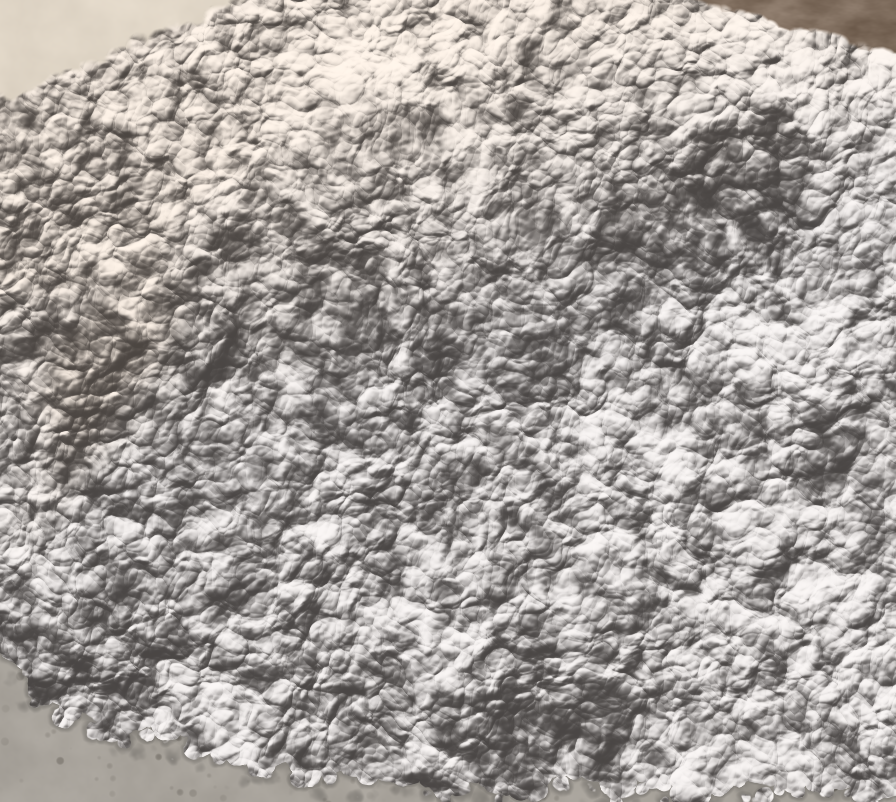
Write a WebGL 1 fragment shader that draws this texture.

```glsl
precision highp float;
// A heap of pale crumbly powder, fine at the top and lumpy below, on a grey floor.
uniform vec2 u_resolution;

float hash(vec2 p) { return fract(sin(dot(p, vec2(127.1, 311.7))) * 43758.55); }

float noise(vec2 p) {
  vec2 i = floor(p), f = fract(p);
  f = f * f * (3.0 - 2.0 * f);
  return mix(mix(hash(i), hash(i + vec2(1, 0)), f.x),
             mix(hash(i + vec2(0, 1)), hash(i + vec2(1, 1)), f.x), f.y);
}

vec2 turn(vec2 p, float angle) {
  float c = cos(angle), s = sin(angle);
  return vec2(c * p.x + s * p.y, c * p.y - s * p.x);
}

float fbm(vec2 p) {
  float sum = 0.0, amp = 0.5;
  for (int i = 0; i < 4; i++) {
    p = turn(p, 0.7) + 7.3;
    sum += amp * noise(p);
    p *= 2.0;
    amp *= 0.5;
  }
  return sum;
}

// Rounded clods of uneven size, one per cell
float clods(vec2 p) {
  vec2 cell = floor(p);
  float top = 0.0;
  for (int y = -1; y <= 1; y++) {
    for (int x = -1; x <= 1; x++) {
      vec2 c = cell + vec2(x, y);
      vec2 d = c + vec2(hash(c), hash(c + 41.3)) - p;
      float radius = mix(0.4, 1.0, hash(c + 17.9));
      top = max(top, radius - dot(d, d) / radius);
    }
  }
  return top;
}

// Small sideways shifts that break up the round outlines
vec2 crumble(vec2 p) {
  vec2 w = p + 0.025 * (vec2(noise(p * 9.0), noise(p * 9.0 + 31.0)) - 0.5);
  return w + 0.012 * (vec2(noise(turn(p, 0.5) * 45.0), noise(turn(p, 0.9) * 45.0 + 53.0)) - 0.5);
}

// Surface relief: each layer is divided by its frequency to balance the slopes
float relief(vec2 p) {
  float low = 1.0 - smoothstep(0.3, 0.75, p.y + 0.12 * sin(p.x * 5.0));
  float coarse = smoothstep(0.3, 0.7, noise(p * 6.0 + 3.0));
  vec2 w = crumble(p);
  float h = 0.8 * noise(turn(w, 0.6) * 5.0) / 5.0;
  h += mix(0.1, 0.45, low) * clods(turn(w, 0.4) * vec2(12.0, 9.0)) / 11.0;
  h += mix(0.25, 0.6, low * coarse) * clods(turn(w, 1.0) * 23.0 + 5.0) / 23.0;
  h += mix(0.65, 0.45, coarse) * clods(turn(w, 0.3) * 48.0 + 9.0) / 48.0;
  h += 0.45 * clods(turn(w, 0.8) * 90.0) / 90.0;
  h += 0.8 * noise(turn(w, 0.5) * 105.0) / 105.0;
  h += 0.8 * noise(turn(p, 1.1) * 180.0) / 180.0;
  return h;
}

// Soft oval patch, turned by an angle
float patchAt(vec2 p, vec2 center, vec2 size, float angle) {
  vec2 d = turn(p - center, angle) / size;
  return exp(-dot(d, d));
}

void main() {
  vec2 uv = gl_FragCoord.xy / u_resolution;
  vec2 p = gl_FragCoord.xy / u_resolution.y;
  vec2 lightDir = normalize(vec2(-0.35, 0.94));

  // Slope lighting with short thrown shadows
  float h = relief(p);
  float slope = (h - relief(p + lightDir * 0.0022)) / 0.0022;
  float shade = smoothstep(0.002, 0.02, relief(p + lightDir * 0.013) - h);
  float tone = 0.85 * slope - 0.55 * shade + 0.2;

  // Dark pits and creases between the grains
  vec2 w = crumble(p);
  tone += 3.4 * (fbm(w * 36.0) - 0.47) + 1.1 * (clods(turn(w, 0.3) * 48.0 + 9.0) - 0.6);

  // Broad hollows, narrow gaps and brighter shoulders
  vec2 bent = p + 0.09 * (vec2(fbm(p * 9.0), fbm(p * 9.0 + 20.0)) - 0.47);
  float hollow = patchAt(bent, vec2(0.11, 0.75), vec2(0.13, 0.06), 0.5);
  hollow += 0.8 * patchAt(bent, vec2(0.12, 0.53), vec2(0.16, 0.06), 1.1);
  float gap = patchAt(bent, vec2(0.27, 0.665), vec2(0.07, 0.013), 0.5);
  gap += patchAt(bent, vec2(0.28, 0.55), vec2(0.07, 0.012), 1.0);
  gap += patchAt(bent, vec2(0.64, 0.36), vec2(0.06, 0.014), -0.9);
  tone -= 0.8 * hollow + 1.5 * gap;
  tone += 1.3 * (fbm(p * 5.0 + 4.0) - 0.47);
  tone += 0.5 * smoothstep(0.65, 0.95, uv.y) + 0.2 * (uv.x - 0.5);

  // Powder colour, warmer in the hollows and at the upper left
  float lit = 1.0 / (1.0 + exp(-1.7 * tone));
  vec3 powder = mix(vec3(0.29, 0.275, 0.265), vec3(0.99, 0.975, 0.955), lit);
  float warm = clamp(hollow + smoothstep(0.6, 1.1, uv.y + 0.3 - 0.4 * uv.x), 0.0, 1.0);
  powder *= mix(vec3(0.995, 0.995, 1.01), vec3(1.02, 0.99, 0.965), warm);

  // Crumbling outline of the heap
  float ragged = 0.07 * (fbm(p * 25.0) - 0.47) + 0.03 * (clods(p * 48.0) - 0.55);
  float floorEdge = uv.y - 0.165 * exp(-5.0 * uv.x) + ragged;
  float wallEdge = 0.88 + 0.45 * uv.x - uv.y + 0.4 * ragged;
  float soilEdge = 0.935 + 0.3 * (1.0 - uv.x) - uv.y + 0.3 * ragged;

  // Surroundings: grey floor, cream wall and brown soil
  float speck = smoothstep(0.85, 0.95, clods(p * 60.0)) * noise(p * 19.0);
  vec3 ground = vec3(0.66, 0.64, 0.61) + 0.07 * (fbm(p * 30.0) - 0.5) - 0.2 * speck;
  ground *= 1.0 - 0.2 * smoothstep(-0.02, 0.0, floorEdge);
  vec3 wall = vec3(0.88, 0.84, 0.78) + 0.08 * (fbm(p * 25.0) - 0.5);
  vec3 soil = vec3(0.5, 0.43, 0.37) + 0.25 * (fbm(p * vec2(30.0, 60.0)) - 0.5);
  vec3 color = mix(ground, powder, smoothstep(-0.002, 0.002, floorEdge));
  color = mix(wall, color, smoothstep(-0.006, 0.006, wallEdge));
  color = mix(soil, color, smoothstep(-0.004, 0.004, soilEdge));
  gl_FragColor = vec4(clamp(color, 0.0, 1.0), 1.0);
}
```
